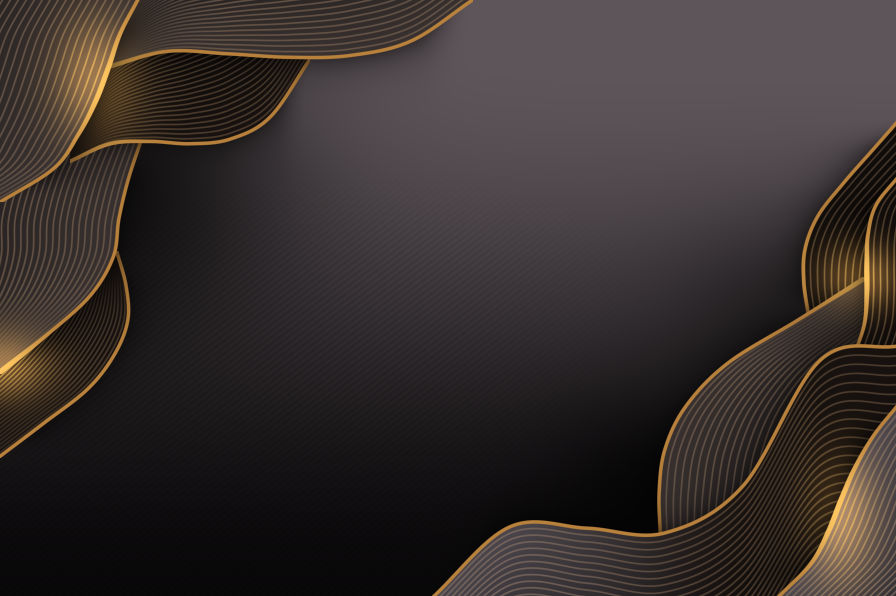
A Shadertoy shader for this background:

```glsl
const vec2 CANVAS = vec2(7.68, 5.1);
const vec3 GOLD = vec3(0.80, 0.56, 0.26);
const vec3 BRIGHT_GOLD = vec3(1.0, 0.78, 0.38);
const vec3 WARM_GREY = vec3(0.20, 0.175, 0.17);
const vec3 COOL_GREY = vec3(0.27, 0.25, 0.27);
const vec3 DARK_BROWN = vec3(0.085, 0.065, 0.055);

float glowAt(vec2 p, vec2 centre, vec2 radius) {
    vec2 d = (p - centre) / radius;
    return exp(-dot(d, d));
}

// Smooth curve through seven evenly spaced heights, s in 0..1
float spline(float s, float k[7]) {
    float t = clamp(s, 0.0, 1.0) * 6.0;
    int i = min(int(t), 5);
    float f = t - float(i);
    float b = k[i], c = k[i + 1];
    float a = i > 0 ? k[max(i - 1, 0)] : 2.0 * b - c;
    float d = i < 5 ? k[min(i + 2, 6)] : 2.0 * c - b;
    return b + 0.5 * f * (c - a + f * (2.0 * a - 5.0 * b + 4.0 * c - d
         + f * (3.0 * (b - c) + d - a)));
}

float stroke(float distance, float halfWidth, float pixel) {
    return 1.0 - smoothstep(halfWidth - pixel * 0.5, halfWidth + pixel, abs(distance));
}

// q.x runs along the ribbon and q.y across it; side selects the filled half
vec3 ribbon(vec3 under, vec2 q, vec2 span, float edge[7], float side,
            vec3 widths, float lineCount, vec3 base, float glow) {
    float pixel = CANVAS.y / iResolution.y;
    float range = span.y - span.x;
    float s = (q.x - span.x) / range;
    float t = clamp(s, 0.0, 1.0);
    float lo = max(t - 0.01, 0.0), hi = min(t + 0.01, 1.0);
    float slope = (spline(hi, edge) - spline(lo, edge)) / ((hi - lo) * range);
    float shrink = inversesqrt(1.0 + slope * slope);
    float depth = side * (q.y - spline(t, edge));
    float dist = depth * shrink;
    float within = step(0.0, s) * step(s, 1.0);

    // Soft shadow beyond the edge
    float ends = smoothstep(0.0, 0.2, s) * smoothstep(1.0, 0.85, s);
    vec3 col = under * (1.0 - 0.5 * ends * exp(-max(-dist, 0.0) * 7.0));

    // Fill with fine contour lines
    float width = mix(mix(widths.x, widths.y, t), mix(widths.y, widths.z, t), t);
    float v = depth / width;
    float spacing = width / lineCount * shrink;
    float lineDist = (fract(v * lineCount + 0.5) - 0.5) * spacing;
    float thin = stroke(lineDist, 0.005, pixel) * smoothstep(0.012, 0.04, spacing);
    vec3 fill = base * mix(1.1, 0.75, clamp(v, 0.0, 1.0)) + GOLD * glow * 0.5;
    vec3 lineColor = mix(base * 0.8 + vec3(0.29, 0.23, 0.17), BRIGHT_GOLD, glow);
    fill = mix(fill, lineColor, thin * 0.75);
    col = mix(col, fill, within * smoothstep(-pixel, pixel, dist));

    // Gilded rim
    vec3 rim = mix(GOLD * 0.9, BRIGHT_GOLD, glow);
    return mix(col, rim, within * stroke(dist, 0.013 + 0.008 * glow, pixel));
}

vec3 backdrop(vec2 p) {
    float h = p.y / CANVAS.y;
    vec3 col = mix(vec3(0.37, 0.335, 0.355), vec3(0.035, 0.03, 0.035), smoothstep(0.08, 1.0, h));
    col *= 1.0 - 0.75 * glowAt(p, vec2(1.0, 1.7), vec2(1.5, 1.4));
    col *= 1.0 - 0.4 * glowAt(p, vec2(6.8, 2.7), vec2(1.0, 0.8));
    col *= 1.0 - 0.6 * glowAt(p, vec2(5.6, 4.2), vec2(0.9, 0.8));
    // Faint diagonal weave
    float weave = sin((p.x * 0.75 + p.y) * 115.0);
    float fade = smoothstep(1.2, 2.6, p.y) * smoothstep(6.2, 3.0, p.x);
    return col * (1.0 + 0.07 * weave * fade);
}

vec3 leftRibbons(vec3 col, vec2 p) {
    float lowGlow = glowAt(p, vec2(0.0, 3.13), vec2(0.4, 0.28));
    float topGlow = glowAt(p, vec2(0.83, 0.68), vec2(0.35, 0.5));
    col = ribbon(col, p.yx, vec2(2.15, 3.92), float[7](1.0, 1.08, 1.095, 0.98, 0.75, 0.37, -0.02),
        -1.0, vec3(0.15, 0.9, 0.7), 16.0, DARK_BROWN, lowGlow);
    col = ribbon(col, p.yx, vec2(1.2, 3.2), float[7](1.21, 1.1, 1.02, 0.97, 0.77, 0.4, -0.02),
        -1.0, vec3(1.1, 1.5, 0.6), 22.0, WARM_GREY, lowGlow);
    col = ribbon(col, p, vec2(0.6, 2.66), float[7](1.38, 1.23, 1.21, 1.23, 1.19, 1.0, 0.5),
        -1.0, vec3(0.25, 0.75, 1.0), 16.0, DARK_BROWN, topGlow * 0.8);
    col = ribbon(col, p, vec2(0.9, 4.05), float[7](0.58, 0.44, 0.46, 0.49, 0.475, 0.35, 0.0),
        -1.0, vec3(0.2, 0.9, 0.9), 15.0, WARM_GREY, topGlow * 0.7);
    return ribbon(col, p.yx, vec2(0.0, 1.73), float[7](1.18, 1.03, 0.93, 0.82, 0.67, 0.46, 0.0),
        -1.0, vec3(1.5, 1.6, 1.3), 22.0, WARM_GREY, topGlow);
}

vec3 rightRibbons(vec3 col, vec2 p) {
    float knotGlow = glowAt(p, vec2(7.38, 2.37), vec2(0.35, 0.28));
    float waveGlow = glowAt(p, vec2(7.2, 4.4), vec2(0.3, 0.55));
    col = ribbon(col, p.yx, vec2(1.0, 2.7), float[7](7.73, 7.48, 7.23, 7.01, 6.9, 6.89, 6.93),
        1.0, vec3(0.7, 0.6, 0.5), 9.0, DARK_BROWN * 0.7, knotGlow);
    col = ribbon(col, p.yx, vec2(2.37, 4.58), float[7](7.43, 6.84, 6.24, 5.88, 5.7, 5.65, 5.66),
        1.0, vec3(0.5, 1.1, 0.8), 14.0, WARM_GREY, knotGlow * 0.7);
    col = ribbon(col, p.yx, vec2(1.5, 3.02), float[7](7.71, 7.51, 7.44, 7.43, 7.43, 7.41, 7.33),
        1.0, vec3(0.35), 6.0, DARK_BROWN * 0.7, knotGlow);
    vec3 waveBase = mix(COOL_GREY, DARK_BROWN, smoothstep(4.2, 6.6, p.x));
    col = ribbon(col, p, vec2(3.7, 7.7), float[7](5.12, 4.51, 4.52, 4.56, 4.16, 3.08, 2.96),
        1.0, vec3(0.9, 1.0, 1.4), 17.0, waveBase, waveGlow * 0.6);
    return ribbon(col, p.yx, vec2(3.45, 5.1), float[7](7.71, 7.49, 7.33, 7.21, 7.1, 6.95, 6.68),
        1.0, vec3(0.9), 15.0, COOL_GREY, waveGlow);
}

void mainImage(out vec4 fragColor, in vec2 fragCoord) {
    vec2 uv = fragCoord / iResolution.xy;
    vec2 p = vec2(uv.x, 1.0 - uv.y) * CANVAS;
    vec3 col = rightRibbons(leftRibbons(backdrop(p), p), p);
    fragColor = vec4(clamp(col, 0.0, 1.0), 1.0);
}
```
